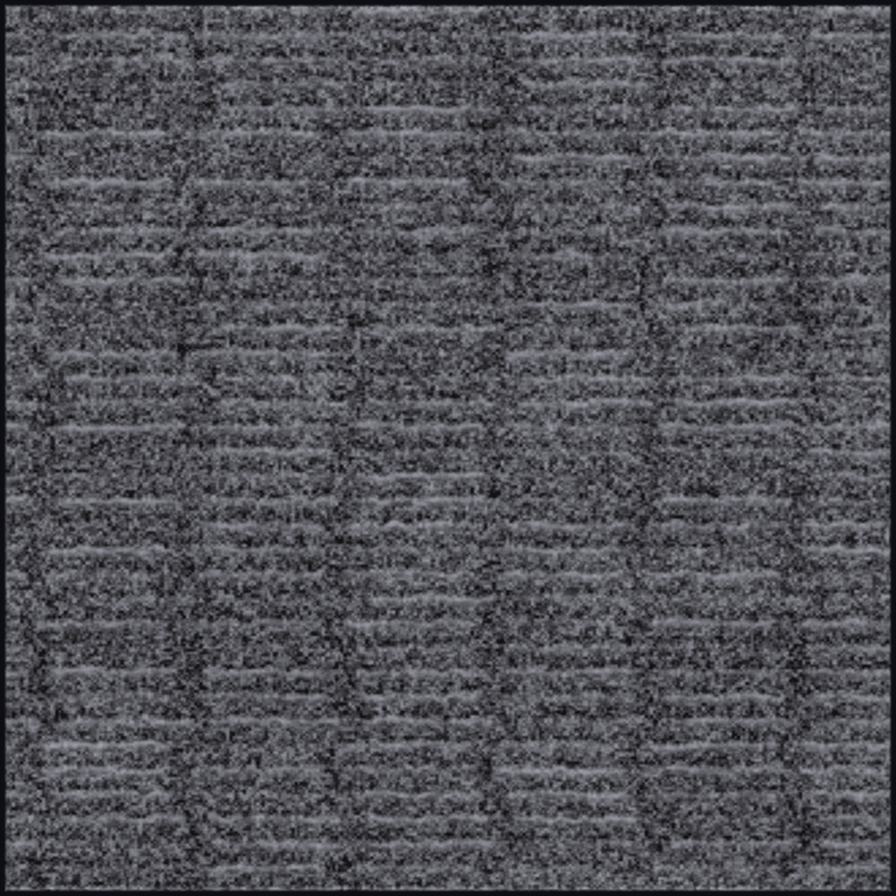
A Shadertoy shader for this texture:

```glsl
// Charcoal loop-pile carpet tile: fine rows of pale, broken ridges over
// speckled yarn. Rows come from fract, each ridge segment gets a hashed
// strength and length, and value noise supplies the pile; a dark edge frames it.

float hash(vec2 p) {
    vec3 q = fract(p.xyx * vec3(0.1031, 0.1030, 0.0973));
    q += dot(q, q.yzx + 33.33);
    return fract((q.x + q.y) * q.z);
}

float noise(vec2 p) {
    vec2 i = floor(p);
    vec2 f = fract(p);
    f = f * f * (3.0 - 2.0 * f);
    return mix(mix(hash(i), hash(i + vec2(1, 0)), f.x),
               mix(hash(i + vec2(0, 1)), hash(i + vec2(1, 1)), f.x), f.y);
}

// Bell curve centred on zero
float bell(float x, float width) {
    return exp(-x * x / (width * width));
}

void mainImage(out vec4 fragColor, in vec2 fragCoord) {
    vec2 uv = fragCoord / iResolution.xy;

    // Rows, with a slight waver in the yarn
    float waver = 0.22 * (noise(uv * vec2(75.0, 36.0)) - 0.5);
    float y = uv.y * 36.57 + 0.36 + waver;
    float row = floor(y);
    float d = fract(y) - 0.5;

    // Six columns of ridge segments with staggered ends
    float x = uv.x * 5.9 - 0.27 + 0.2 * (hash(vec2(row, 7.0)) - 0.5);
    float column = floor(x);
    float endDistance = 0.5 - abs(fract(x) - 0.5);
    float segment = smoothstep(0.02, 0.14, endDistance);
    float strength = smoothstep(-0.15, 0.75, hash(vec2(column + 3.0, row + 11.0)));
    strength *= segment * (0.65 + 0.7 * noise(vec2(uv.x * 45.0, row * 3.0)));

    // Pale ridge, plain strand below it and shaded groove above it
    float ridge = strength * bell(d, 0.13);
    float strand = strength * bell(d + 0.2, 0.13);
    float groove = bell(d - 0.28, 0.15);

    // Speckled pile, calmer along the ridges
    float coarse = noise(uv * vec2(205.0, 215.0)) - 0.5;
    float fine = noise(uv * vec2(330.0, 350.0) + 41.0) - 0.5;
    float grain = 0.33 * coarse + 0.24 * fine;
    grain *= 1.0 - 0.5 * ridge - 0.3 * strand;

    // Combine with broad, uneven wear
    float light = 0.315 + grain + 0.17 * ridge + 0.03 * strand - 0.05 * groove;
    light -= 0.025 * (1.0 - segment);
    light += 0.05 * (noise(uv * vec2(9.0, 14.0) + 5.0) - 0.5);
    vec3 color = clamp(light, 0.07, 0.62) * vec3(1.0, 1.0, 1.06) + vec3(0.0, 0.0, 0.005);

    // Bound edge: a thin light lip inside a near-black frame
    vec2 inset = min(uv, 1.0 - uv);
    float edge = min(inset.x, inset.y);
    color += 0.1 * bell(inset.y - 0.0085, 0.003);
    color = mix(vec3(0.05, 0.05, 0.08), color, smoothstep(0.004, 0.0085, edge));

    fragColor = vec4(color, 1.0);
}
```
